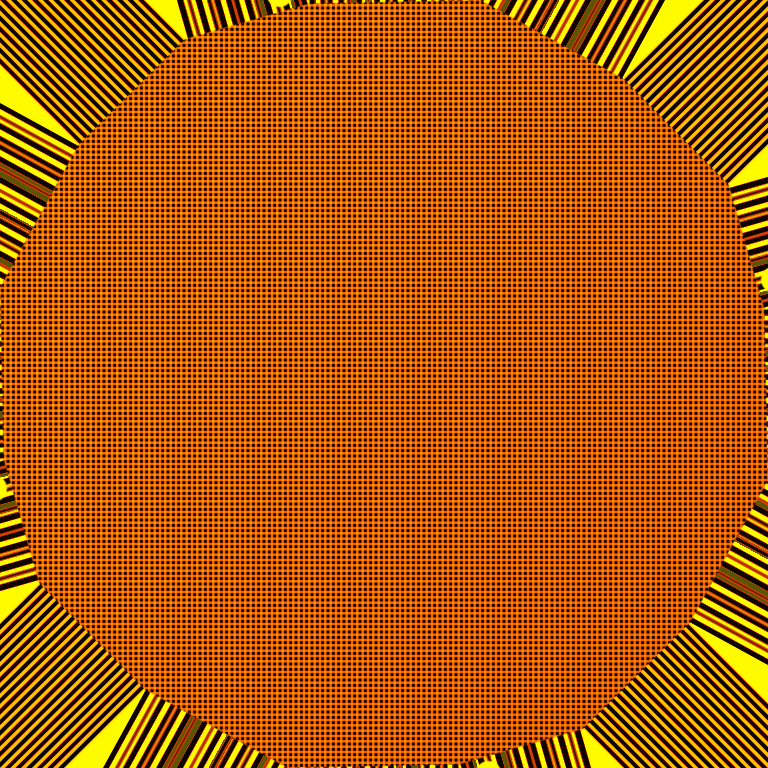
Reproduce this pattern procedurally as a three.js fragment shader.

```glsl
// A fine orange weave fills a sixteen-sided disc with quarter-turn symmetry.
// Outside it, each point takes the colour of its nearest rim point, so edges
// smear into parallel rays and corners open into plain yellow fans.
varying vec2 vUv;

const float TAU = 6.2831853;
const float THREADS = 144.0;
const float SOFT = 0.0016;

const vec3 BLACK = vec3(0.06, 0.015, 0.0);
const vec3 RED = vec3(0.85, 0.24, 0.0);
const vec3 BROWN = vec3(0.52, 0.19, 0.0);
const vec3 ORANGE = vec3(0.95, 0.36, 0.0);
const vec3 AMBER = vec3(0.99, 0.62, 0.0);
const vec3 YELLOW = vec3(1.0, 0.99, 0.0);
const vec3 OLIVE = vec3(0.36, 0.33, 0.0);

float hash(float n) {
  return fract(sin(n * 12.99) * 4375.85);
}

vec2 quarterTurn(vec2 p) {
  return vec2(p.y, -p.x);
}

// Signed distance to the line a-b, positive outside a clockwise outline.
float sideOf(vec2 p, vec2 a, vec2 b) {
  vec2 d = normalize(b - a);
  return dot(p - a, vec2(-d.y, d.x));
}

// Keeps the nearest edge as (distance, position along it, length, kind).
vec4 nearer(vec4 best, vec2 p, vec2 a, vec2 b, float kind) {
  float len = length(b - a);
  vec2 dir = (b - a) / len;
  float along = dot(p - a, dir);
  float dist = length(p - a - dir * clamp(along, 0.0, len));
  return dist < best.x ? vec4(dist, along, len, kind) : best;
}

// Heat ramp: black, a thin red margin, then the light colour.
vec3 ramp(float v, vec3 light) {
  vec3 c = mix(BLACK, RED, smoothstep(0.3, 0.52, v));
  return mix(c, light, smoothstep(0.52, 0.74, v));
}

float thread(float x) {
  return 0.5 + 0.5 * cos(TAU * THREADS * x);
}

// Crossed threads with brown flanks and bright knots, warmer at upper left.
vec3 weave(vec2 uv) {
  float across = thread(uv.x);
  float up = thread(uv.y);
  float ridge = max(across, up);
  float knot = smoothstep(0.35, 0.75, min(across, up));
  float warmth = clamp(0.5 + 0.8 * (uv.y - uv.x), 0.0, 1.0);
  vec3 c = mix(BLACK, BROWN, smoothstep(0.3, 0.5, ridge));
  c = mix(c, mix(ORANGE, AMBER, 0.12 * warmth), smoothstep(0.55, 0.8, ridge));
  return mix(c, AMBER, knot * (0.65 + 0.35 * warmth));
}

// Even rays on the diagonal edges, uneven layered rays on the others.
vec3 rays(float s, float len, float kind) {
  if (kind < 0.5) {
    float even = 0.47 + 0.5 * cos(TAU * 20.0 * s / len);
    return ramp(even, mix(YELLOW, AMBER, 0.6));
  }
  float wave = sin(TAU * 83.0 * s + kind) + 0.8 * sin(TAU * 47.0 * s + 2.0 * kind);
  float tint = step(0.88, hash(floor(s * 110.0) + 17.0 * kind));
  float level = kind < 1.5 ? 0.46 : 0.54;
  return ramp(level + 0.4 * wave, mix(YELLOW, OLIVE, tint));
}

void main() {
  vec2 p = vUv - 0.5;

  // Rim corners of one quarter, clockwise from the upper right.
  vec2 a = vec2(0.311, 0.398);
  vec2 b = vec2(0.449, 0.259);
  vec2 c = vec2(0.495, 0.098);
  vec2 d = vec2(0.500, -0.125);
  vec2 e = quarterTurn(a);
  vec2 knob = vec2(0.508, 0.136);

  vec4 edge = vec4(9.0, 0.0, 1.0, 0.0);
  float rim = -9.0;
  float knobDist = 9.0;
  for (int i = 0; i < 4; i++) {
    edge = nearer(edge, p, a, b, 0.0);
    edge = nearer(edge, p, b, c, 1.0);
    edge = nearer(edge, p, c, d, 2.0);
    edge = nearer(edge, p, d, e, 3.0);
    rim = max(rim, max(sideOf(p, a, b), sideOf(p, b, c)));
    rim = max(rim, max(sideOf(p, c, d), sideOf(p, d, e)));
    knobDist = min(knobDist, length(p - knob) - 0.017);
    p = quarterTurn(p);
  }

  // Rays lie between the corners of an edge; fans fill the rest.
  float band = smoothstep(0.0, SOFT, edge.y) * smoothstep(0.0, SOFT, edge.z - edge.y);
  vec3 outside = mix(YELLOW, rays(edge.y, edge.z, edge.w), band);
  outside = mix(YELLOW, outside, smoothstep(-SOFT, SOFT, knobDist));

  vec3 color = mix(weave(vUv), outside, smoothstep(-SOFT, SOFT, rim));
  gl_FragColor = vec4(color, 1.0);
}
```
